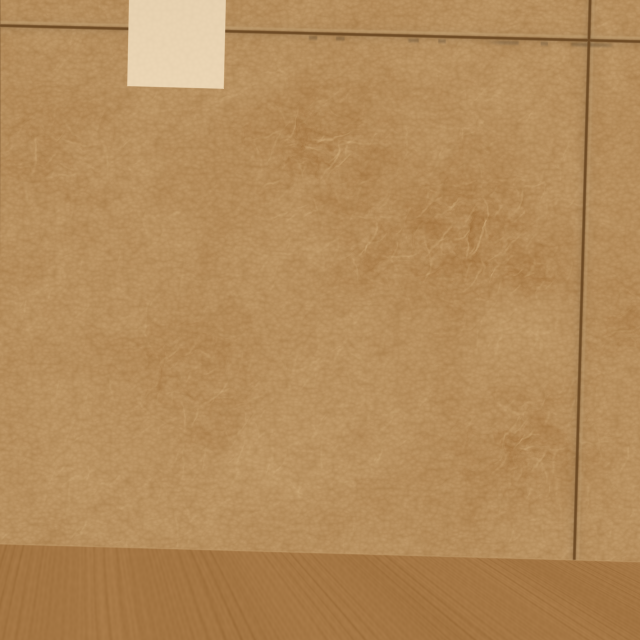
Give the GLSL for this texture, as a Shadertoy shader.

```glsl
#define STONE vec3(0.710, 0.552, 0.358)
#define STONE_DARK vec3(0.630, 0.440, 0.230)
#define STONE_LIGHT vec3(0.800, 0.665, 0.475)
#define WOOD vec3(0.645, 0.463, 0.264)
#define GROUT vec3(0.420, 0.280, 0.130)
#define PAPER vec3(0.910, 0.825, 0.695)
#define GROUT_WIDTH 0.0021
#define HAIR_AMOUNT 0.50
#define MOTTLE 0.060
#define GRAIN_VANISH vec2(0.13, 0.52)

// Stains: centre, radius, strength (negative bleaches the stone)
const vec4 STAINS[11] = vec4[11](
    vec4(0.49, 0.76, 0.080, 0.60), vec4(0.73, 0.635, 0.100, 0.65),
    vec4(0.83, 0.30, 0.085, 0.55), vec4(0.57, 0.61, 0.055, 0.35),
    vec4(0.85, 0.565, 0.050, 0.40), vec4(0.08, 0.765, 0.070, 0.30),
    vec4(0.30, 0.40, 0.095, 0.30), vec4(0.98, 0.50, 0.060, 0.30),
    vec4(0.41, 0.27, 0.085, -0.32), vec4(0.81, 0.48, 0.080, -0.32),
    vec4(0.10, 0.28, 0.110, -0.20));

vec2 hash2(vec2 p) {
    vec3 q = fract(p.xyx * vec3(0.1031, 0.1030, 0.0973));
    q += dot(q, q.yzx + 33.33);
    return fract((q.xx + q.yz) * q.zy);
}

// Distance to the nearest feature point
float cellular(vec2 p) {
    vec2 cell = floor(p), f = fract(p);
    float d = 8.0;
    for (int j = -1; j <= 1; j++)
    for (int i = -1; i <= 1; i++) {
        vec2 o = vec2(i, j);
        d = min(d, length(o + hash2(cell + o + 40.0) - f));
    }
    return d;
}

// Rotated, warped sine layers, roughly -1 to 1
float clouds(vec2 p) {
    float sum = 0.0, amp = 0.45;
    for (int i = 0; i < 6; i++) {
        p = mat2(0.8, 0.6, -0.6, 0.8) * p * 1.75 + 2.7;
        sum += amp * sin(p.x + 1.4 * sin(p.y + sum));
        amp *= 0.66;
    }
    return sum;
}

// Short separate strokes, one per cell, mostly rising to the right
float hairs(vec2 p, float width) {
    vec2 cell = floor(p), f = fract(p);
    float ink = 0.0;
    for (int j = -1; j <= 1; j++)
    for (int i = -1; i <= 1; i++) {
        vec2 o = vec2(i, j), h = hash2(cell + o + 70.0);
        float angle = 0.7 + 2.2 * (h.y - 0.5) * (0.4 + h.x);
        vec2 dir = vec2(cos(angle), sin(angle)), d = f - o - h;
        float along = dot(d, dir), reach = 0.35 + 0.5 * h.x;
        float side = abs(d.x * dir.y - d.y * dir.x + 0.25 * along * along);
        float taper = 1.0 - smoothstep(0.3 * reach, reach, abs(along));
        ink = max(ink, taper * (1.0 - smoothstep(0.0, width, side)));
    }
    return ink;
}

vec3 stone(vec2 uv) {
    vec2 warp = vec2(clouds(uv * 7.0), clouds(uv * 7.0 + 5.3));
    vec2 ragged = vec2(clouds(uv * 19.0 + 2.0), clouds(uv * 19.0 + 8.0));
    vec2 p = uv + 0.018 * warp + 0.022 * ragged;

    // Broad stains with ragged borders
    float stain = 0.0, busy = 0.0;
    for (int i = 0; i < 11; i++) {
        vec4 s = STAINS[i];
        vec2 d = (p - s.xy) / s.z;
        float w = exp(-dot(d, d));
        stain += s.w * w;
        busy += abs(s.w) * w;
    }
    float tone = clouds(uv * 8.0 + warp);
    float speckle = clouds(uv * vec2(34.0, 46.0) + ragged);
    float shade = stain * (0.75 + 0.5 * speckle) + 0.14 * tone + 0.09 * speckle;
    vec3 col = mix(STONE, STONE_DARK, clamp(shade, 0.0, 1.0));
    col = mix(col, STONE_LIGHT, clamp(-shade, 0.0, 1.0));

    // Sparse pale strokes, densest around the stains
    vec2 q = uv + 0.006 * ragged;
    float strokes = hairs(q * 17.0, 0.055) + 0.7 * hairs(q * 34.0 + 9.0, 0.10);
    float mask = 0.10 + 1.1 * busy + 0.45 * max(-tone, 0.0);
    col = mix(col, STONE_LIGHT, clamp(HAIR_AMOUNT * strokes * mask, 0.0, 0.6));

    // Soft horizontal mottling and fine flecks
    float fine = cellular(q * vec2(60.0, 125.0)) - 0.5;
    float flecks = cellular(uv * vec2(140.0, 165.0) + 3.0) - 0.5;
    return col - MOTTLE * (0.7 * fine + 0.7 * flecks) * vec3(0.9, 1.0, 1.1);
}

vec3 wood(vec2 uv) {
    // Grain fans out from a point behind the wall
    float fan = (uv.x - GRAIN_VANISH.x) / (GRAIN_VANISH.y - uv.y);
    float wobble = 0.5 * sin(fan * 23.0) + 0.3 * sin(uv.y * 19.0 + fan * 5.0);
    float pores = pow(0.5 + 0.5 * sin(fan * 150.0 + 2.5 * wobble), 5.0);
    float fibre = sin(fan * 310.0 + 2.0 * sin(fan * 41.0));
    float broad = sin(fan * 9.0 + 1.0) + 0.5 * sin(fan * 21.0);
    float tint = 0.006 * fibre + 0.006 * broad
               - 0.032 * (pores - 0.25) * (0.55 + 0.45 * sin(fan * 17.0));
    return WOOD + tint + 0.018 * (cellular(uv * vec2(150.0, 90.0)) - 0.5);
}

float band(float d, float halfWidth, float aa) {
    return 1.0 - smoothstep(halfWidth - aa, halfWidth + aa, abs(d));
}

void mainImage(out vec4 fragColor, in vec2 fragCoord) {
    vec2 uv = fragCoord / iResolution.xy;
    float aa = 0.8 / iResolution.y;
    vec3 col = stone(uv);

    // Tile joints: soft dark groove with a lit rim and chipped lower edge
    float across = uv.y - (0.960 - 0.025 * uv.x);
    float upright = uv.x - (0.8937 + 0.0283 * uv.y);
    float leftEdge = band(uv.x, 0.0012, aa) * smoothstep(0.55, 0.85, uv.y);
    col = mix(col, STONE_LIGHT, 0.55 * band(across - 0.0055, 0.002, 0.002));
    col = mix(col, STONE_LIGHT, 0.35 * band(upright - 0.0055, 0.002, 0.002));
    col *= 1.0 - 0.13 * exp(-abs(across) * 190.0) - 0.13 * exp(-abs(upright) * 190.0);
    float chips = smoothstep(0.45, 0.8, sin(uv.x * 83.0 + 2.0 * sin(uv.x * 37.0)));
    col *= 1.0 - 0.16 * chips * band(across + 0.007, 0.003, 0.003) * step(0.4, uv.x);
    float groove = max(band(across, GROUT_WIDTH, 0.0015), band(upright, GROUT_WIDTH, 0.0015));
    col = mix(col, GROUT, 0.92 * max(groove, 0.4 * leftEdge));

    // Paper strip hanging from the top
    float left = uv.x - (0.181 + 0.0205 * uv.y);
    float right = 0.329 + 0.024 * uv.y - uv.x;
    float bottom = uv.y - (0.871 - 0.028 * uv.x);
    float inside = min(min(left, right), bottom);
    vec3 sheet = PAPER + 0.016 * (0.5 - cellular(uv * 130.0)) - 0.12 * (uv.y - 0.93);
    col = mix(col, sheet, smoothstep(-aa, aa, inside));

    // Wooden board along the bottom with a pale upper edge
    float board = 0.150 - 0.028 * uv.x - uv.y;
    col = mix(col, wood(uv), smoothstep(-aa, aa, board));
    col = mix(col, STONE_LIGHT, 0.3 * band(board, 0.001, aa));

    fragColor = vec4(clamp(col, 0.0, 1.0), 1.0);
}
```
